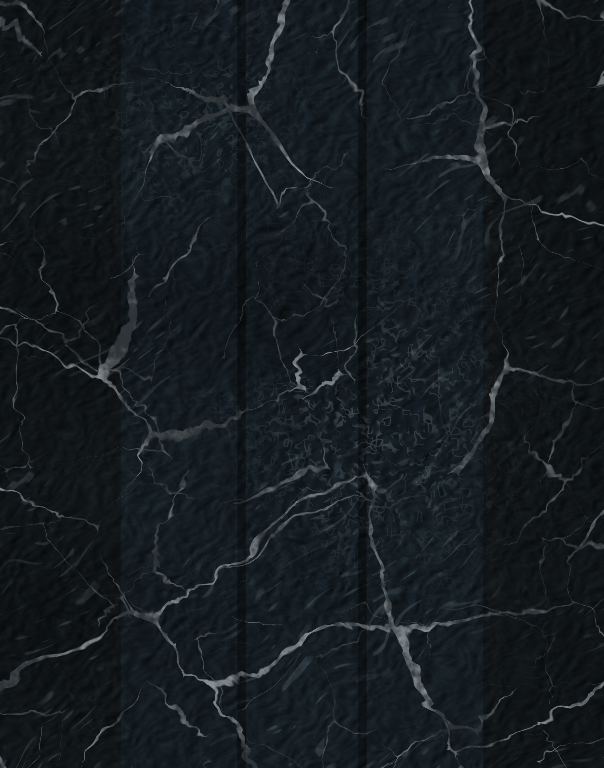
Write a Shadertoy shader that draws this texture.

```glsl
// Dark slate slab in vertical bands, crossed by pale branching mineral veins.
// Veins are warped Voronoi borders whose width varies per border and tapers out;
// the stone is fine diagonal relief with slivers and patches of worm-like flecks.

const vec3 SIDE_STONE = vec3(0.063, 0.079, 0.088);
const vec3 MID_STONE  = vec3(0.076, 0.107, 0.127);
const vec3 FLECK      = vec3(0.150, 0.165, 0.170);
const vec3 VEIN_DIM   = vec3(0.190, 0.212, 0.228);
const vec3 VEIN_PALE  = vec3(0.580, 0.610, 0.625);

float hash(vec2 p) {
    vec3 q = fract(vec3(p.xyx) * 0.1031);
    q += dot(q, q.yzx + 33.33);
    return fract((q.x + q.y) * q.z);
}

vec2 hash2(vec2 p) {
    return vec2(hash(p + 17.3), hash(p + 71.9));
}

float noise(vec2 p) {
    vec2 i = floor(p), f = fract(p);
    f = f * f * (3.0 - 2.0 * f);
    float low = mix(hash(i), hash(i + vec2(1, 0)), f.x);
    float high = mix(hash(i + vec2(0, 1)), hash(i + vec2(1, 1)), f.x);
    return mix(low, high, f.y);
}

float fbm(vec2 p) {
    float sum = 0.0, amp = 0.5;
    for (int i = 0; i < 4; i++) {
        sum += amp * noise(p);
        p = mat2(1.6, 1.2, -1.2, 1.6) * p + 5.7;
        amp *= 0.5;
    }
    return sum;
}

vec2 warp(vec2 p, float freq, float amount) {
    vec2 shift = vec2(noise(p * freq), noise(p * freq + 43.0));
    return p + amount * (shift - 0.5);
}

// Signed distance, in cells, to the veins along Voronoi borders (negative inside).
float veinField(vec2 p, float width, float taper, float blend) {
    vec2 cell = floor(p), f = fract(p);
    vec2 nearId = vec2(0), nearest = vec2(9);
    for (int y = -1; y <= 1; y++)
    for (int x = -1; x <= 1; x++) {
        vec2 id = vec2(x, y);
        vec2 r = id + hash2(cell + id) - f;
        if (dot(r, r) < dot(nearest, nearest)) { nearest = r; nearId = id; }
    }
    float sum = 1e-9;
    for (int y = -2; y <= 2; y++)
    for (int x = -2; x <= 2; x++) {
        vec2 id = nearId + vec2(x, y);
        vec2 r = id + hash2(cell + id) - f;
        vec2 across = r - nearest;
        if (dot(across, across) < 1e-5) continue;
        float d = dot(0.5 * (r + nearest), normalize(across));
        float strength = hash(2.0 * cell + id + nearId + 9.1);
        sum += exp((width * (1.2 * strength + taper) - d) / blend);
    }
    return -blend * log(sum);
}

// Coverage of one vein network; bias below zero removes the weaker branches.
float veins(vec2 p, float scale, float width, float bias, float breaks, float soft) {
    float taper = 1.4 * noise(p * breaks + scale) + bias;
    float d = veinField(p * scale + scale * 3.1, width, taper, width * 0.4) / scale;
    return 1.0 - smoothstep(-soft, soft, d);
}

vec2 alongGrain(vec2 p) {
    return mat2(0.8, -0.6, 0.6, 0.8) * p;
}

float stoneRelief(vec2 p) {
    vec2 q = alongGrain(warp(p, 30.0, 0.02)) * vec2(75.0, 120.0);
    return fbm(q) - fbm(q + vec2(0.3, -0.6));
}

// Short bright scratches lying roughly along the grain.
float slivers(vec2 p) {
    vec2 q = alongGrain(warp(p, 14.0, 0.05)) * vec2(38.0, 190.0);
    return smoothstep(0.77, 0.93, noise(q)) * smoothstep(0.4, 0.7, noise(p * 11.0 + 4.0));
}

float flecks(vec2 p) {
    float n = noise(warp(p, 110.0, 0.008) * 170.0);
    float worm = 1.0 - smoothstep(0.04, 0.17, abs(n - 0.6));
    return worm * smoothstep(0.25, 0.6, noise(p * 95.0 + 8.0));
}

float patchAt(vec2 uv, vec2 centre, vec2 size) {
    vec2 d = (uv - centre) / size;
    return exp(-dot(d, d));
}

float seam(float x, float at, float halfWidth, float soft) {
    return 1.0 - smoothstep(halfWidth - soft, halfWidth + soft, abs(x - at));
}

void mainImage(out vec4 fragColor, in vec2 fragCoord) {
    vec2 uv = fragCoord / iResolution.xy;
    vec2 p = fragCoord / iResolution.y;
    float soft = max(0.0011, 0.6 / iResolution.y);

    // Banded stone with fine diagonal relief
    float middle = 1.0 - smoothstep(0.3 - soft, 0.3 + soft, abs(uv.x - 0.5));
    vec3 color = mix(SIDE_STONE, MID_STONE, middle);
    color *= 0.78 + 0.4 * fbm(p * 5.0 + 2.0) + 0.95 * stoneRelief(p);

    // Scratches and worn patches of flecks
    float worn = patchAt(uv, vec2(0.62, 0.46), vec2(0.18, 0.16));
    worn += 0.5 * patchAt(uv, vec2(0.33, 0.85), vec2(0.15, 0.11));
    worn *= smoothstep(0.25, 0.55, fbm(p * 9.0));
    color += FLECK * (0.85 * flecks(p) * (worn + 0.06) + 0.6 * slivers(p));

    // Dark vertical seams
    float seams = seam(uv.x, 0.4, 0.007, soft) + seam(uv.x, 0.6, 0.007, soft);
    color *= 1.0 - 0.4 * seams;

    // Broad veins, thin branches and broken hairlines with ragged edges
    vec2 bent = warp(warp(p, 7.0, 0.07), 28.0, 0.018);
    bent = warp(warp(bent, 75.0, 0.009), 190.0, 0.0035);
    float broad = veins(bent, 4.9, 0.026, -0.98, 9.0, soft);
    float thin = veins(bent + 0.37, 6.5, 0.022, -1.4, 13.0, soft);
    float hair = veins(bent + 1.9, 10.0, 0.020, -1.55, 17.0, soft);
    float cover = max(broad, max(0.85 * thin, 0.6 * hair));

    // Mottled mineral tone
    float mottle = 0.6 * noise(p * 18.0 + 3.0) + 0.65 * fbm(p * 130.0);
    vec3 mineral = mix(VEIN_DIM, VEIN_PALE, smoothstep(0.35, 1.0, mottle));
    mineral *= 1.0 - 0.2 * seams;
    color = mix(color, mineral, 0.92 * cover);

    fragColor = vec4(max(color, 0.0), 1.0);
}
```
